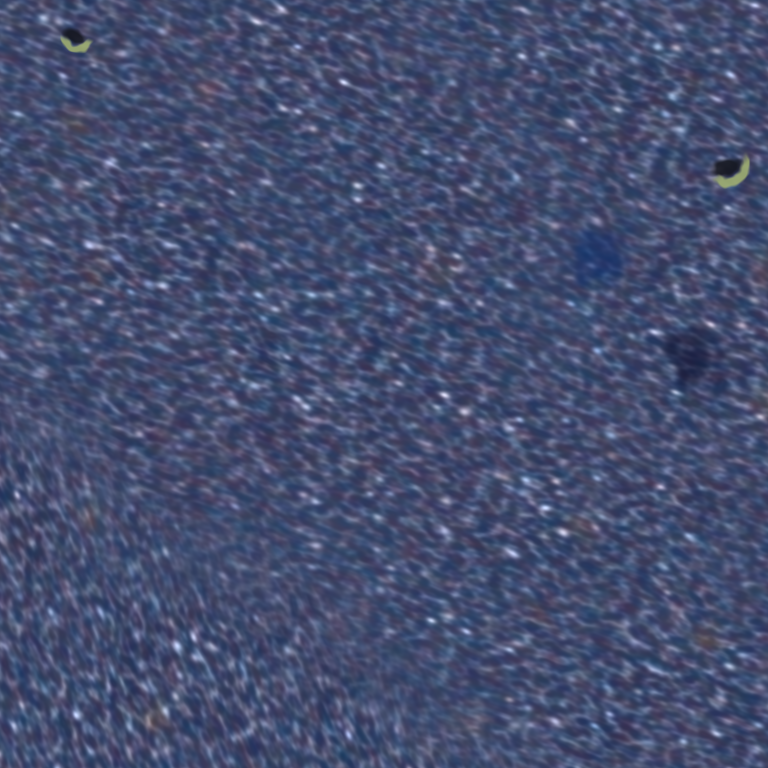
Give the GLSL for this texture, as a three.js fragment shader.

```glsl
#define BASE_COLOR vec3(0.250, 0.287, 0.422)
#define GRAIN_CELLS vec2(46.0, 86.0)
#define SPECK_CELLS vec2(42.0, 72.0)
#define MAIN_ANGLE -0.38
#define STEEP_ANGLE -1.12
#define GRAIN_CONTRAST 0.052
#define TINT_STRENGTH 0.075
#define SPECK_STRENGTH 0.46

varying vec2 vUv;

float hash(vec2 p) {
  vec3 q = fract(vec3(p.xyx) * 0.1031);
  q += dot(q, q.yzx + 33.33);
  return fract((q.x + q.y) * q.z);
}

vec2 hash2(vec2 p) {
  return vec2(hash(p), hash(p + 57.3));
}

float cornerSlope(vec2 cell, vec2 offset) {
  float angle = 6.28318 * hash(cell);
  return dot(vec2(cos(angle), sin(angle)), offset);
}

// Gradient noise, centred on zero
float noise(vec2 p) {
  vec2 i = floor(p), f = p - i;
  vec2 u = f * f * f * (f * (f * 6.0 - 15.0) + 10.0);
  vec2 e = vec2(1.0, 0.0);
  float low = mix(cornerSlope(i, f), cornerSlope(i + e, f - e), u.x);
  float high = mix(cornerSlope(i + e.yx, f - e.yx), cornerSlope(i + 1.0, f - 1.0), u.x);
  return mix(low, high, u.y);
}

vec2 alongAxis(vec2 p, float angle) {
  vec2 axis = vec2(cos(angle), sin(angle));
  return vec2(dot(p, axis), dot(p, vec2(-axis.y, axis.x)));
}

// Soft scattered dots: x is brightness, y is warmth weighted by brightness
vec2 specks(vec2 p, float rarity, float tightness) {
  vec2 home = floor(p), sum = vec2(0.0);
  for (int j = -1; j <= 1; j++) {
    for (int i = -1; i <= 1; i++) {
      vec2 cell = home + vec2(float(i), float(j));
      vec2 d = p - cell - hash2(cell + 11.7);
      float size = mix(0.7, 1.5, hash(cell + 83.1));
      float glow = pow(hash(cell + 29.5), rarity) * exp(-dot(d, d) * tightness * size);
      sum += glow * vec2(1.0, hash(cell + 141.9));
    }
  }
  return sum;
}

// Streaky grain, colour flecks and glints lying along one direction
vec3 grainLayer(vec2 p, float angle, float contrast) {
  vec2 q = alongAxis(p, angle) + 4.0;
  vec2 g = q * GRAIN_CELLS;
  float z = (noise(g) + 0.6 * noise(g * 1.7 + 19.0)) * 3.7;
  vec3 shade = vec3(GRAIN_CONTRAST * contrast * (z + 0.22 * z * z));

  float warm = noise(g * 0.8 + 61.0);
  float green = noise(g * 0.7 + 137.0);
  shade += TINT_STRENGTH * (warm * vec3(1.0, 0.1, -0.6) + green * vec3(-0.6, 0.5, 0.2));

  vec2 glint = specks(q * SPECK_CELLS, 9.0, 12.0);
  vec3 cool = vec3(0.88, 0.98, 1.08), cream = vec3(1.08, 0.98, 0.9);
  float warmth = glint.y / max(glint.x, 0.001);
  return shade + SPECK_STRENGTH * contrast * glint.x * mix(cool, cream, warmth);
}

// Two worn patches, one blue and one navy
vec3 addBlots(vec3 color, vec2 p) {
  for (int k = 0; k < 2; k++) {
    float n = float(k);
    vec2 d = p - vec2(0.777, 0.664) - n * vec2(0.125, -0.13);
    float radius = length(d) + 0.018 * noise(p * 45.0);
    vec3 stain = mix(vec3(0.12, 0.21, 0.42), vec3(0.12, 0.14, 0.27), n);
    float cover = 1.0 - smoothstep(0.022, 0.05, radius);
    color = mix(color, stain + 0.4 * (color - BASE_COLOR), 0.8 * cover);
  }
  return color;
}

// Pale green curved chips with a dark hollow above
vec3 addChips(vec3 color, vec2 p) {
  for (int k = 0; k < 2; k++) {
    float n = float(k);
    vec2 d = p - vec2(0.098, 0.948) - n * vec2(0.852, -0.17);
    d = alongAxis(d, mix(-0.5, 0.25, n)) / mix(0.75, 1.0, n);
    d += 0.005 * vec2(noise(p * 80.0), noise(p * 80.0 + 31.0));
    float hollow = 1.0 - smoothstep(0.6, 1.15, length((d - vec2(-0.003, 0.005)) / vec2(0.023, 0.013)));
    float rim = 1.0 - smoothstep(0.003, 0.008, abs(length(d - vec2(0.0, 0.008)) - 0.023));
    rim *= 1.0 - smoothstep(-0.006, 0.008, d.y - 0.4 * d.x);
    color = mix(color, vec3(0.07, 0.08, 0.11), 0.85 * hollow);
    color = mix(color, vec3(0.62, 0.68, 0.44), 0.9 * rim);
  }
  return color;
}

void main() {
  vec2 p = vUv;
  vec2 warped = p + 0.006 * vec2(noise(p * 9.0 + 5.0), noise(p * 9.0 + 40.0));

  // Grain turns steep toward the lower left corner
  float edge = 0.75 * p.x + p.y + 0.12 * noise(p * 7.0 + 12.0);
  float steep = 1.0 - smoothstep(0.38, 0.58, edge);
  float contrast = 1.0 + 0.45 * noise(p * 5.0 + 71.0) + 0.15 * steep;
  vec3 grain = mix(grainLayer(warped, MAIN_ANGLE, contrast),
                   grainLayer(warped, STEEP_ANGLE, contrast), steep);

  // Broad drifts of tone and faint rusty stains
  vec3 color = BASE_COLOR + grain;
  color += 0.035 * noise(p * 13.0 + 90.0) + 0.03 * noise(p * 6.0 + 23.0) * vec3(0.8, -0.2, -0.4);
  color += 0.12 * specks(p * 17.0 + 7.0, 22.0, 9.0).x * vec3(1.0, 0.3, -0.5);

  color = addChips(addBlots(color, p), p);
  gl_FragColor = vec4(clamp(color, 0.0, 1.0), 1.0);
}
```
